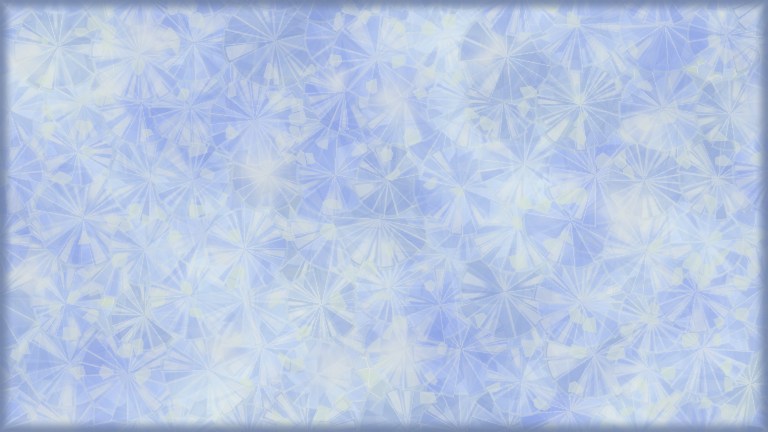
Write a WebGL 1 fragment shader that draws this pattern.

```glsl
precision highp float;
// Overlapping translucent faceted rosettes in pale ice blue, with soft cream glows and a shaded border.
uniform vec2 u_resolution;

const float TAU = 6.2831853;
const vec3 CREAM = vec3(0.86, 0.88, 0.88);
const vec3 LIME = vec3(0.80, 0.86, 0.80);
const vec3 SKY = vec3(0.735, 0.815, 0.925);
const vec3 BLUE = vec3(0.635, 0.715, 0.945);
const vec3 SLATE = vec3(0.63, 0.71, 0.84);
const vec3 BORDER = vec3(0.42, 0.49, 0.63);

float hash(vec2 p) {
  return fract(sin(dot(p, vec2(127.1, 311.7))) * 43758.55);
}

vec2 hash2(vec2 p) {
  return vec2(hash(p), hash(p + 37.3));
}

// Layered, bent sines: slow tonal drift from 0 to 1
float clouds(vec2 p) {
  p += 0.6 * sin(p.yx * 1.7 + vec2(1.7, 4.1));
  return 0.5 + 0.24 * sin(p.x * 1.3 + p.y * 0.9)
             + 0.16 * sin(p.y * 2.9 - p.x * 2.1 + 2.0)
             + 0.10 * sin(p.x * 4.7 + p.y * 3.8);
}

// Cellular shards: x = random value of the cell, y = gap to the next cell
vec2 shards(vec2 p) {
  vec2 cell = floor(p);
  float nearest = 9.0, second = 9.0, id = 0.0;
  for (int y = -1; y <= 1; y++) {
    for (int x = -1; x <= 1; x++) {
      vec2 c = cell + vec2(x, y);
      float d = length(c + hash2(c) - p);
      if (d < nearest) {
        second = nearest;
        nearest = d;
        id = hash(c + 5.7);
      } else {
        second = min(second, d);
      }
    }
  }
  return vec2(id, second - nearest);
}

// One rosette: toned sectors, pale or deep blades, thin spokes and a faint rim
vec3 rosette(vec3 under, vec2 q, float radius, float seed, vec3 tint, float px) {
  float r = length(q);
  if (r > radius + px) return under;
  float turn = fract(atan(q.y, q.x) / TAU + seed);
  turn += 0.014 * sin(TAU * 3.0 * turn + seed * 40.0);
  float count = floor(mix(14.0, 23.0, hash(vec2(seed, 1.0))));
  float f = fract(turn * count);
  vec2 key = vec2(mod(floor(turn * count), count), seed * 91.0);
  float tone = hash(key), span = hash(key + 11.0), kind = hash(key + 23.0);

  float arc = TAU * r / count;
  float edge = min(f, 1.0 - f) * arc;
  float reach = radius * mix(0.86, 1.0, span);
  float split = radius * mix(0.45, 0.85, kind);
  float outer = smoothstep(split - px, split + px, r + (f - 0.5) * arc * 0.8);
  float shade = mix(tone - 0.5, 0.5 - span, outer) * smoothstep(0.0, 1.5 * px, edge);
  vec3 col = tint + shade * vec3(0.12, 0.11, 0.05);

  float width = arc * mix(0.15, 0.42, span);
  float blade = smoothstep(-px, px, width - abs(f - 0.5) * arc)
              * smoothstep(0.25, 0.5, r / radius)
              * (1.0 - smoothstep(-px, px, r - reach * 0.93));
  col = mix(col, CREAM, blade * 0.75 * step(0.66, kind));
  col = mix(col, BLUE - 0.05, blade * 0.55 * step(kind, 0.2));

  float spoke = 1.0 - smoothstep(0.0005, 0.0005 + 1.5 * px, edge);
  col = mix(col, CREAM, spoke * 0.55 * step(0.3, tone));
  float rim = 1.0 - smoothstep(0.001, 0.001 + 1.5 * px, abs(r - reach + 0.003));
  col = mix(col, mix(LIME, CREAM, tone), rim * 0.5);
  float fill = 1.0 - smoothstep(reach - px, reach + px, r);
  return mix(under, col, fill * 0.62);
}

// A jittered sheet of rosettes
vec3 rosetteSheet(vec3 col, vec2 p, float size, float salt, float drift, float px) {
  vec2 cell = floor(p / size);
  for (int y = -1; y <= 1; y++) {
    for (int x = -1; x <= 1; x++) {
      vec2 c = cell + vec2(x, y);
      float seed = hash(c + salt);
      vec2 centre = (c + 0.2 + 0.6 * hash2(c + salt + 3.0)) * size;
      vec3 tint = mix(SKY, BLUE, clamp(seed * 0.8 + drift - 0.35, 0.0, 1.0));
      tint = mix(tint, SLATE, 0.65 * step(0.76, hash(c + salt + 9.0)));
      float radius = size * mix(0.58, 0.84, hash(c + salt + 17.0));
      col = rosette(col, p - centre, radius, seed, tint, px);
    }
  }
  return col;
}

// Sparse soft spots of light with wavy outlines
float glows(vec2 p, float size) {
  vec2 cell = floor(p / size);
  vec2 bent = p + 0.008 * sin(p.yx * 75.0) + 0.005 * sin(p.yx * 140.0);
  float light = 0.0;
  for (int y = -1; y <= 1; y++) {
    for (int x = -1; x <= 1; x++) {
      vec2 c = cell + vec2(x, y);
      float d = length(bent - (c + hash2(c + 71.0)) * size);
      float spread = mix(0.025, 0.065, hash(c + 83.0));
      light += step(0.5, hash(c + 97.0)) * exp(-d * d / (spread * spread));
    }
  }
  return min(light, 1.0);
}

void main() {
  vec2 p = gl_FragCoord.xy / u_resolution.y;
  float px = 1.0 / u_resolution.y;
  float drift = clouds(p * 5.0);

  // Shards of cream and lime lie under two sheets of rosettes
  vec2 shard = shards(p * 34.0);
  float facet = smoothstep(0.0, 0.12, shard.y);
  vec3 col = mix(CREAM, mix(LIME, SKY, shard.x), facet * 0.8);
  col = rosetteSheet(col, p, 0.165, 13.0, drift, px);
  col = rosetteSheet(col, p + 0.07, 0.15, 47.0, drift, px);

  // Stray glints, tonal drift and light
  col = mix(col, mix(LIME, CREAM, drift), 0.55 * facet * step(0.9, shard.x));
  col += (0.5 - drift) * vec3(0.10, 0.09, 0.04);
  col = mix(col, CREAM, 0.75 * glows(p, 0.27));

  // Shaded border
  vec2 inset = min(gl_FragCoord.xy, u_resolution - gl_FragCoord.xy) / u_resolution.y;
  float margin = 1.0 - smoothstep(0.0, 0.032, min(inset.x, inset.y));
  gl_FragColor = vec4(mix(col, BORDER, margin * 0.8), 1.0);
}
```
